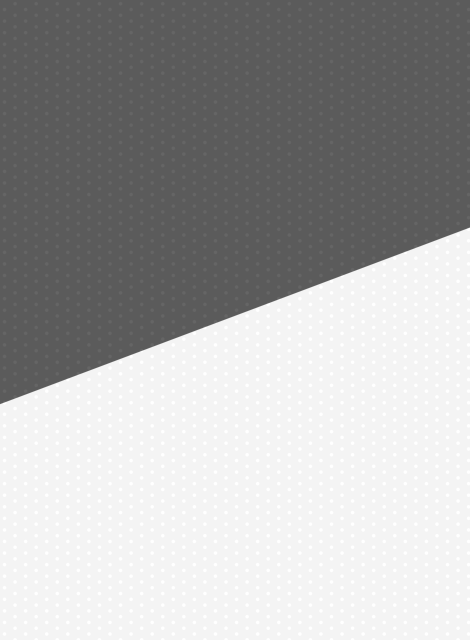
A WebGL 1 fragment shader for this background:

```glsl
precision highp float;

uniform vec2 u_resolution;

// Distance to the nearest dot centre in columns staggered by half a row
float dotDistance(vec2 p) {
  vec2 period = vec2(0.03296, 0.01807);
  vec2 q = p - vec2(0.2543, 0.434);
  vec2 even = mod(q + 0.5 * period, period) - 0.5 * period;
  vec2 odd = mod(q, period) - 0.5 * period;
  return min(length(even), length(odd));
}

// Antialiased coverage of the inside of a signed distance
float coverage(float dist, float pixel) {
  return 1.0 - smoothstep(-0.7 * pixel, 0.7 * pixel, dist);
}

void main() {
  float pixel = 1.0 / u_resolution.y;
  vec2 p = gl_FragCoord.xy * pixel;
  float aspect = u_resolution.x * pixel;

  // Rising diagonal that divides the two fields
  float slope = 0.276 / aspect;
  float edge = (p.y - 0.3685 - slope * p.x) / sqrt(1.0 + slope * slope);
  float lightField = coverage(edge, pixel);

  // Faint dots on each field
  float dots = coverage(dotDistance(p) - 0.0027, pixel);
  vec3 darkColor = mix(vec3(0.358), vec3(0.395), dots);
  vec3 lightColor = mix(vec3(0.957), vec3(1.0), dots);

  gl_FragColor = vec4(mix(darkColor, lightColor, lightField), 1.0);
}
```
